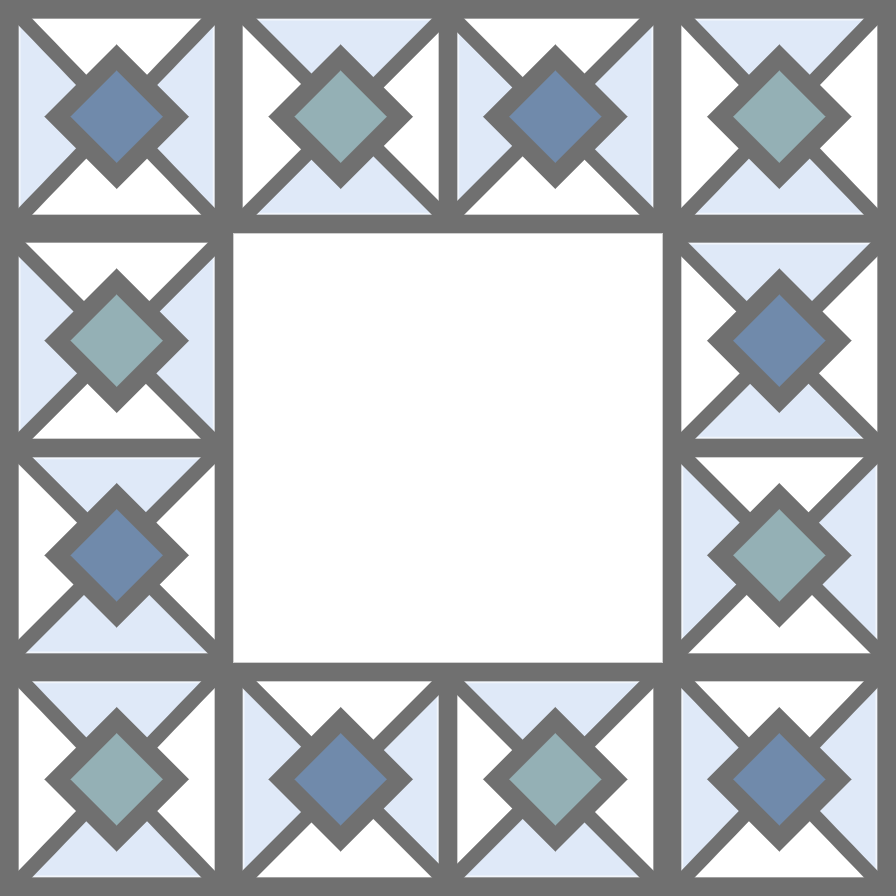
Give the GLSL for this pattern, as a Shadertoy shader.

```glsl
float cover(float dist, float pixel) {
    return clamp(0.5 - dist / pixel, 0.0, 1.0);
}

float boxDist(vec2 p, float halfSize) {
    return max(abs(p.x), abs(p.y)) - halfSize;
}

float diamondDist(vec2 p, float radius) {
    return (abs(p.x) + abs(p.y) - radius) * 0.7071;
}

// One square tile: crossed bars, two pairs of triangles and a framed diamond
vec3 tile(vec2 d, vec2 inner, bool tintSides, vec3 gem, vec3 grey, float pixel) {
    // Bars lean towards the canvas centre in the inner columns and rows
    vec2 a = abs(d + 0.75 * inner);
    float corner = (1.0 - inner.x) * (1.0 - inner.y);
    float diagonal = (a.y - a.x * (1.0 + 0.037 * corner)) * 0.7071;

    vec3 white = vec3(1.0);
    vec3 tint = vec3(0.875, 0.914, 0.973);
    bool side = diagonal < 0.0;
    vec3 fill = side == tintSides ? tint : white;
    fill = mix(fill, white, 0.6 * cover(-boxDist(d, 20.6), pixel));

    vec3 col = mix(grey, fill, cover(boxDist(d, 21.0), pixel));
    col = mix(col, grey, cover(abs(diagonal) - 1.58, pixel));
    col = mix(col, grey, cover(diamondDist(d, 15.5), pixel));
    return mix(col, gem, cover(diamondDist(d, 9.9), pixel));
}

void mainImage(out vec4 fragColor, in vec2 fragCoord) {
    // The canvas spans 192 units, centred on zero
    float pixel = 192.0 / min(iResolution.x, iResolution.y);
    vec2 p = (fragCoord - 0.5 * iResolution.xy) * pixel;
    vec2 q = abs(p);

    // Four uneven columns and rows, mirrored about the centre
    vec2 cell = step(-47.0, p) + step(0.0, p) + step(47.0, p);
    vec2 inner = 1.0 - step(47.0, q);
    vec2 local = q - mix(vec2(71.0), vec2(23.0), inner);

    // Alternate the diamonds, and the tinted triangles in each half
    bool blueGem = mod(cell.x + cell.y, 2.0) > 0.5;
    bool tintSides = mod(cell.x + step(p.y, 0.0), 2.0) < 0.5;
    vec3 gem = blueGem ? vec3(0.44, 0.54, 0.67) : vec3(0.58, 0.69, 0.71);

    vec3 grey = vec3(0.44);
    vec3 col = tile(local, inner, tintSides, gem, grey, pixel);

    // Blank middle panel
    if (inner.x * inner.y > 0.5) {
        col = mix(grey, vec3(1.0), cover(boxDist(p, 46.0), pixel));
    }
    fragColor = vec4(col, 1.0);
}
```
